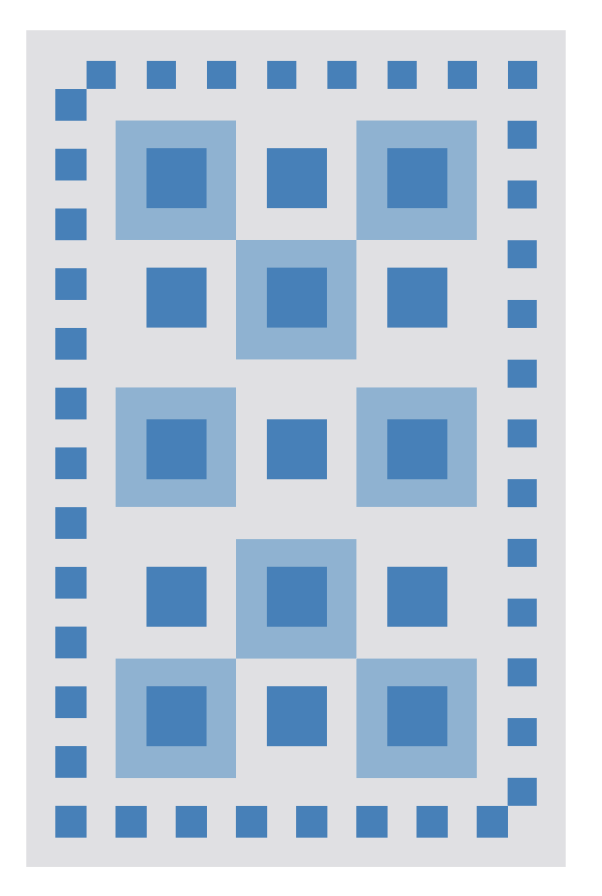
Write a Shadertoy shader that draws this pattern.

```glsl
// A woven rug: a checkered field of framed and plain blue squares,
// ringed by a dashed border. Every part is an antialiased box, placed
// by loops on a design sheet 768 units high that scales with the canvas.

const float SHEET_HEIGHT = 768.0;
const vec2 BORDER_PITCH = vec2(51.6, 51.2);
const vec2 FIELD_PITCH = vec2(103.2, 102.4);
const vec2 FIELD_CENTER = vec2(254.5, 385.1);

const vec3 PAPER = vec3(1.0);
const vec3 GROUND = vec3(0.88, 0.88, 0.89);
const vec3 PALE_BLUE = vec3(0.56, 0.70, 0.82);
const vec3 DEEP_BLUE = vec3(0.28, 0.50, 0.72);

// Coverage of an axis-aligned box, with edges one pixel wide.
float box(vec2 p, vec2 center, vec2 size, float pixel) {
    vec2 inside = 0.5 * size - abs(p - center);
    vec2 cover = clamp(inside / pixel + 0.5, 0.0, 1.0);
    return cover.x * cover.y;
}

// A row or column of equal boxes, starting at first.
float dashes(vec2 p, vec2 first, vec2 stride, int count, vec2 size, float pixel) {
    float cover = 0.0;
    for (int i = 0; i < count; i++) {
        cover = max(cover, box(p, first + stride * float(i), size, pixel));
    }
    return cover;
}

// Four dashed sides; the left and bottom dashes are slightly larger.
float border(vec2 p, float pixel) {
    vec2 across = vec2(BORDER_PITCH.x, 0.0);
    vec2 down = vec2(0.0, BORDER_PITCH.y);
    vec2 small = vec2(25.0, 24.0);
    vec2 large = vec2(26.8, 27.2);
    float top = dashes(p, vec2(86.7, 64.2), across, 8, small, pixel);
    float bottom = dashes(p, vec2(60.8, 704.4), across, 8, large, pixel);
    float left = dashes(p, vec2(60.8, 89.9), down, 13, large, pixel);
    float right = dashes(p, vec2(447.6, 115.5), down, 12, small, pixel);
    return max(max(top, bottom), max(left, right));
}

// Field coverage: x holds the pale frames, y the deep squares.
vec2 field(vec2 p, float pixel) {
    vec2 cover = vec2(0.0);
    for (int row = -2; row <= 2; row++) {
        for (int col = -1; col <= 1; col++) {
            vec2 cell = vec2(float(col), float(row));
            vec2 center = FIELD_CENTER + cell * FIELD_PITCH;
            // Gaps set the middle row apart from the outer pairs.
            center.y += 25.8 * sign(cell.y);
            float nudge = 1.8;
            vec2 frameShift = vec2(-0.6, row == 0 ? -nudge : 0.0);
            vec2 squareShift = vec2(0.0, row == 0 ? 0.0 : -nudge);
            float framed = mod(cell.x + cell.y + 1.0, 2.0) < 0.5 ? 1.0 : 0.0;
            float frame = framed * box(p, center + frameShift, vec2(103.2, 102.4), pixel);
            float square = box(p, center + squareShift, vec2(51.5, 51.4), pixel);
            cover = max(cover, vec2(frame, square));
        }
    }
    return cover;
}

void mainImage(out vec4 fragColor, in vec2 fragCoord) {
    // Sheet coordinates run downward from the top edge.
    float pixel = SHEET_HEIGHT / iResolution.y;
    vec2 p = vec2(fragCoord.x, iResolution.y - fragCoord.y) * pixel;

    // Layers, from the paper up.
    float rug = box(p, vec2(253.7, 384.5), vec2(462.4, 717.2), pixel);
    vec2 motif = field(p, pixel);
    vec3 color = mix(PAPER, GROUND, rug);
    color = mix(color, PALE_BLUE, motif.x);
    color = mix(color, DEEP_BLUE, max(motif.y, border(p, pixel)));
    fragColor = vec4(color, 1.0);
}
```
